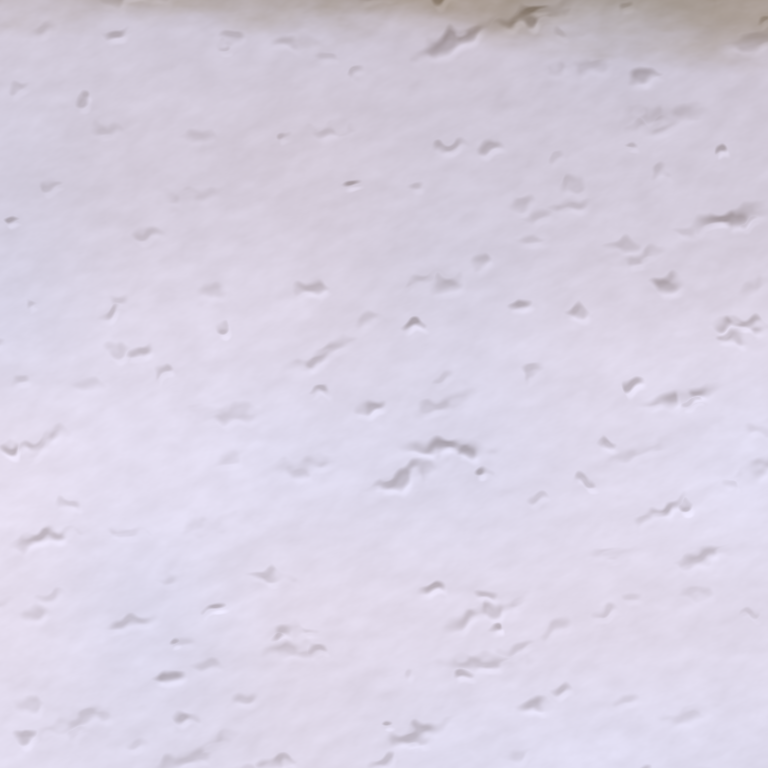
A WebGL 2 fragment shader for this texture:

```glsl
#version 300 es
precision highp float;

uniform vec2 u_resolution;
out vec4 outColor;

float hash(vec2 p) {
    vec3 q = fract(p.xyx * vec3(0.1031, 0.1030, 0.0973));
    q += dot(q, q.yzx + 33.33);
    return fract((q.x + q.y) * q.z);
}

float noise(vec2 p) {
    vec2 cell = floor(p), f = fract(p);
    f = f * f * (3.0 - 2.0 * f);
    return mix(mix(hash(cell), hash(cell + vec2(1, 0)), f.x),
               mix(hash(cell + vec2(0, 1)), hash(cell + vec2(1, 1)), f.x), f.y);
}

float fbm(vec2 p) {
    float sum = 0.0, weight = 0.5;
    for (int i = 0; i < 4; i++) {
        sum += weight * noise(p);
        p = mat2(1.6, 1.2, -1.2, 1.6) * p + 17.3;
        weight *= 0.5;
    }
    return sum / 0.9375;
}

vec2 rotate(vec2 p, float angle) {
    float c = cos(angle), s = sin(angle);
    return vec2(c * p.x + s * p.y, c * p.y - s * p.x);
}

// Scattered elongated hollows, one candidate per grid cell
float hollows(vec2 p, vec2 grid, vec2 size, float share, float seed) {
    vec2 home = floor(p * grid);
    float depth = 0.0;
    for (int j = -1; j <= 1; j++) {
        for (int i = -1; i <= 1; i++) {
            vec2 cell = home + vec2(i, j);
            vec2 id = cell + seed;
            vec2 center = (cell + vec2(hash(id + 3.1), hash(id + 7.7))) / grid;
            float present = step(hash(id + 11.9), share);
            float tilt = mix(-0.08, 0.5, hash(id + 19.3));
            vec2 radius = size * mix(vec2(0.5, 0.7), vec2(1.3, 1.2), hash(id + 23.5));
            float d = length(rotate(p - center, tilt) / radius);
            float strength = mix(0.25, 1.0, pow(hash(id + 29.1), 1.5));
            depth = max(depth, present * strength * (1.0 - smoothstep(0.25, 1.2, d)));
        }
    }
    return depth;
}

float dents(vec2 p) {
    vec2 ragged = p + 0.016 * (vec2(noise(p * 65.0), noise(p * 65.0 + 40.0)) - 0.5);
    float crumbs = smoothstep(0.2, 0.65, noise(rotate(p, 0.25) * vec2(55.0, 95.0)));
    float large = hollows(ragged, vec2(6.0, 13.0), vec2(0.050, 0.011), 0.5, 50.0);
    float small = hollows(ragged, vec2(13.0, 19.0), vec2(0.017, 0.008), 0.4, 130.0);
    return max(large * mix(0.3, 1.0, crumbs), small * 0.85);
}

float grain(vec2 p) {
    return fbm(rotate(p, 0.4) * vec2(32.0, 60.0));
}

void main() {
    vec2 p = gl_FragCoord.xy / u_resolution.y;

    // Broad light, dimmer toward the top
    float broad = fbm(rotate(p, 0.2) * vec2(3.0, 6.0) + 5.0) - 0.5;
    float tone = mix(1.0, 0.77, smoothstep(0.35, 1.0, p.y)) + 0.16 * broad;

    // Hollows and grain, lit from the upper left
    vec2 toLight = vec2(-0.004, 0.008);
    float dent = dents(p), surface = grain(p);
    tone -= 0.46 * dent;
    tone += 0.20 * (dents(p + toLight) - dent);
    tone += 0.17 * (grain(p + toLight) - surface) + 0.14 * (surface - 0.5);

    // Shaded warm margin along the top
    float ragged = fbm(p * vec2(12.0, 30.0)) - 0.5;
    float margin = smoothstep(0.92, 1.03, p.y + 0.06 * (p.x - 0.6) + 0.06 * ragged);
    tone -= 0.55 * margin;

    vec3 color = mix(vec3(0.57, 0.53, 0.55), vec3(0.88, 0.86, 0.93), tone);
    color += margin * vec3(0.01, 0.0, -0.07);

    // Faint drift between pink and blue
    color += (noise(p * 5.0 + 9.0) - 0.5) * vec3(0.018, 0.0, -0.014);
    outColor = vec4(clamp(color, 0.0, 1.0), 1.0);
}
```
